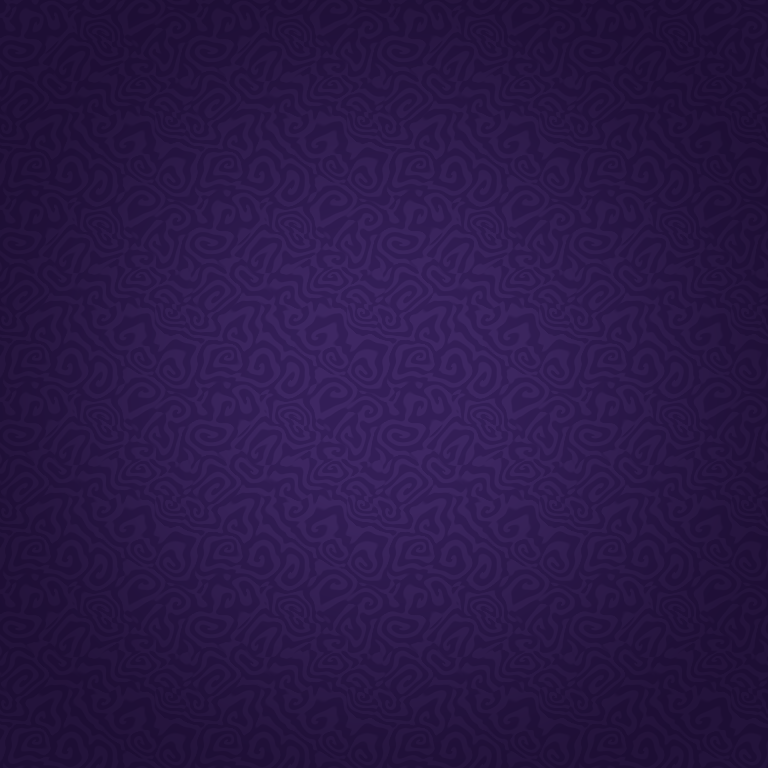
A Shadertoy shader for this pattern:

```glsl
// Tone-on-tone purple damask of curling ribbons under a soft central glow.
// Each jittered cell holds a spiral wave; the waves are blended as phasors, so
// curls flow into each other. Cells wrap inside a tile repeated over the canvas.

const float TAU = 6.2831853;
const float TILES = 4.0;            // repeats of the damask per canvas side
const float CELLS = 5.0;            // curls per tile side
const float JITTER = 0.7;           // scatter of curl centres, in cells
const vec2 REACH = vec2(0.32, 0.52);       // smallest and largest curl, in cells
const vec2 WAVELENGTH = vec2(0.19, 0.36);  // ribbon spacing, in cells
const float WARP = 0.13;            // bending of the ribbons, in cells
const float CALM = 0.14;            // how far ribbons fade where curls clash
const float SOFTNESS = 0.38;        // blur of the ribbon edges
const vec2 GLOW_RADIUS = vec2(0.08, 0.6);  // start and end of the falloff

const vec3 GROUND_EDGE = vec3(0.115, 0.055, 0.205);
const vec3 GROUND_CENTRE = vec3(0.200, 0.118, 0.340);
const vec3 SHEEN = vec3(0.043, 0.036, 0.048);

vec3 hash3(vec2 p) {
    vec3 q = fract(p.xyx * vec3(0.1031, 0.1030, 0.0973) + 0.137);
    q += dot(q, q.yxz + 33.33);
    return fract((q.xxy + q.yzz) * q.zyx);
}

// Layered sines with whole periods per tile.
vec2 bend(vec2 p) {
    vec2 a = p * TAU / CELLS;
    vec2 broad = sin(a.yx * vec2(3.0, 2.0) + a * vec2(1.0, 2.0) + vec2(0.4, 2.1));
    vec2 fine = sin(a.yx * vec2(7.0, 6.0) - a * vec2(4.0, 3.0) + vec2(1.7, 0.2));
    return p + WARP * (broad + 0.45 * fine);
}

// Blended spiral waves, about -1 to 1; p is in cells.
float curls(vec2 p) {
    vec2 home = floor(p);
    vec2 wave = vec2(0.0);
    float total = 0.0001;
    for (int y = -2; y <= 2; y++) {
        for (int x = -2; x <= 2; x++) {
            vec2 cell = home + vec2(x, y);
            vec2 id = mod(cell, CELLS);
            vec3 place = hash3(id + 3.0);
            vec3 style = hash3(id + 41.0);

            vec2 d = p - cell - 0.5 - JITTER * (place.xy - 0.5);
            float r = length(d);
            float reach = mix(REACH.x, REACH.y, place.z);
            float weight = exp(-r * r / (reach * reach));

            float arms = style.x < 0.5 ? -1.0 : 1.0;
            float spacing = mix(WAVELENGTH.x, WAVELENGTH.y, style.y);
            float phase = TAU * (r / spacing + style.z) + arms * atan(d.y, d.x);
            wave += weight * vec2(cos(phase), sin(phase));
            total += weight;
        }
    }
    return wave.x / (length(wave) + CALM * total);
}

void mainImage(out vec4 fragColor, in vec2 fragCoord) {
    vec2 uv = fragCoord / iResolution.xy;

    // Ribbons, with an edge never sharper than the sampling allows
    vec2 p = uv * TILES * CELLS;
    float wave = curls(bend(p));
    float soft = max(SOFTNESS, 0.7 * fwidth(wave));
    float ribbon = smoothstep(-soft, soft, wave - 0.1);

    // Symmetric glow: opposite edges agree
    float glow = 1.0 - smoothstep(GLOW_RADIUS.x, GLOW_RADIUS.y, length(uv - 0.5));

    vec3 colour = mix(GROUND_EDGE, GROUND_CENTRE, glow);
    colour += SHEEN * ribbon * mix(0.55, 1.0, glow);
    fragColor = vec4(colour, 1.0);
}
```
